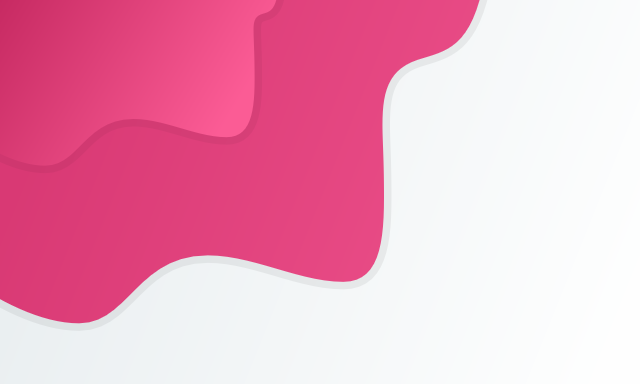
This background is drawn by a WebGL 1 fragment shader. Its source:

```glsl
precision highp float;
// Two layered pink wavy blobs in the upper left corner over a pale grey gradient.

uniform vec2 u_resolution;

const int CURVE_STEPS = 14;
const float RIM_WIDTH = 0.0195;

vec2 bezier(vec2 a, vec2 b, vec2 c, vec2 d, float t) {
  float s = 1.0 - t;
  return s * s * s * a + 3.0 * s * s * t * b + 3.0 * s * t * t * c + t * t * t * d;
}

// Updates the nearest distance and flips the side for each edge right of p.
void addEdge(vec2 p, vec2 a, vec2 b, inout float dist, inout float side) {
  vec2 ab = b - a;
  vec2 ap = p - a;
  float along = clamp(dot(ap, ab) / dot(ab, ab), 0.0, 1.0);
  dist = min(dist, length(ap - ab * along));
  if ((a.y > p.y) != (b.y > p.y) && ap.x < ab.x * ap.y / ab.y) side = -side;
}

void addCurve(vec2 p, vec2 a, vec2 b, vec2 c, vec2 d, inout float dist, inout float side) {
  vec2 previous = a;
  for (int i = 1; i <= CURVE_STEPS; i++) {
    vec2 next = bezier(a, b, c, d, float(i) / float(CURVE_STEPS));
    addEdge(p, previous, next, dist, side);
    previous = next;
  }
}

// Signed distance to the wavy corner blob, negative inside.
// notchSize scales the shoulder at the upper end of the right edge.
float waveBlob(vec2 p, float notchSize) {
  float dist = 10.0;
  float side = 1.0;

  // Lower wave
  vec2 trough = vec2(0.206, 0.842);
  vec2 crest = vec2(0.541, 0.665);
  vec2 corner = vec2(0.894, 0.734);
  addCurve(p, vec2(-0.065, 0.740), vec2(0.022, 0.797), vec2(0.119, 0.842), trough, dist, side);
  addCurve(p, trough, vec2(0.335, 0.842), vec2(0.357, 0.665), crest, dist, side);
  addCurve(p, crest, vec2(0.660, 0.665), vec2(0.779, 0.734), corner, dist, side);

  // Right edge
  vec2 flank = vec2(1.0, 0.515);
  vec2 neck = vec2(0.996, 0.325);
  addCurve(p, corner, vec2(0.985, 0.734), vec2(1.0, 0.639), flank, dist, side);
  addCurve(p, flank, vec2(1.0, 0.411), vec2(0.996, 0.368), neck, dist, side);

  // Shoulder, continued beyond the top of the canvas
  vec2 shoulder = neck + notchSize * vec2(0.091, -0.169);
  vec2 top = neck + notchSize * vec2(0.253, -0.325);
  addCurve(p, neck, neck + notchSize * vec2(0.0, -0.082),
           neck + notchSize * vec2(0.013, -0.143), shoulder, dist, side);
  addCurve(p, shoulder, neck + notchSize * vec2(0.156, -0.190),
           neck + notchSize * vec2(0.216, -0.195), top, dist, side);
  addEdge(p, top, neck + notchSize * vec2(0.303, -0.519), dist, side);
  return dist * side;
}

float coverage(float dist, float pixel) {
  return clamp(0.5 - dist / pixel, 0.0, 1.0);
}

vec3 gradient(vec2 p, vec2 axis, float start, float end, vec3 from, vec3 to) {
  return mix(from, to, clamp((dot(p, axis) - start) / (end - start), 0.0, 1.0));
}

// Lays a blob with a flat dark rim over the colour below it.
vec3 layBlob(vec3 below, vec3 fill, float dist, float rimDarkness, float pixel) {
  vec3 shaded = below * (1.0 - rimDarkness * coverage(dist - RIM_WIDTH, pixel));
  return mix(shaded, fill, coverage(dist, pixel));
}

void main() {
  // Canvas height is one unit, measured down from the upper left corner
  float pixel = 1.0 / u_resolution.y;
  vec2 p = vec2(gl_FragCoord.x, u_resolution.y - gl_FragCoord.y) * pixel;
  vec2 slant = vec2(1.0, 0.4);

  vec3 color = gradient(p, slant, 0.35, 1.95,
                        vec3(0.918, 0.937, 0.945), vec3(0.995, 0.997, 0.997));
  vec3 rose = gradient(p, slant, 0.25, 1.25,
                       vec3(0.850, 0.225, 0.455), vec3(0.908, 0.290, 0.520));
  vec3 brightPink = gradient(p, vec2(1.0, 0.6), 0.0, 0.78,
                             vec3(0.780, 0.165, 0.385), vec3(0.985, 0.360, 0.585));

  // Large blob, then its smaller copy
  float innerScale = 0.687;
  vec2 innerOffset = vec2(-0.024, -0.147);
  float outer = waveBlob(p, 1.0);
  float inner = waveBlob((p - innerOffset) / innerScale, 0.34) * innerScale;
  color = layBlob(color, rose, outer, 0.06, pixel);
  color = layBlob(color, brightPink, inner, 0.045, pixel);

  gl_FragColor = vec4(color, 1.0);
}
```
